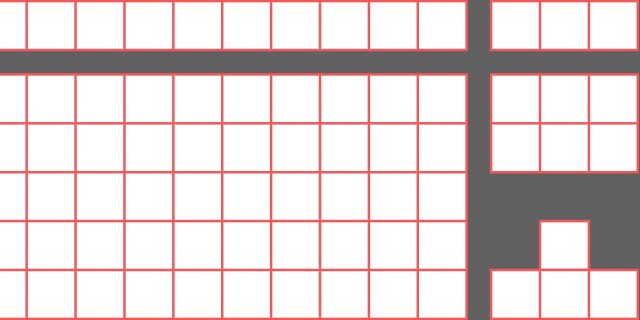
A Shadertoy shader for this pattern:

```glsl
// Draws blocks of white square tiles outlined in red, split by grey corridors.

const vec3 CORRIDOR = vec3(0.38);
const vec3 TILE = vec3(1.0);
const vec3 OUTLINE = vec3(0.95, 0.34, 0.35);

const float TILE_SIZE = 11.0 / 72.0;  // as a share of canvas height
const float HALF_LINE = 0.0255;       // in tiles

// Box-filtered coverage of the region where dist < 0.
float coverage(float dist, float pixel) {
    return clamp(0.5 - dist / pixel, 0.0, 1.0);
}

float boxDistance(vec2 p, vec2 lo, vec2 hi) {
    vec2 d = max(lo - p, p - hi);
    return max(d.x, d.y);
}

// Distance to the nearest line of a unit grid.
float gridDistance(vec2 p) {
    vec2 d = abs(fract(p + 0.5) - 0.5);
    return min(d.x, d.y);
}

// Lays a tiled block, with its outline centred on the border, over the base.
vec3 tileBlock(vec3 base, vec2 p, vec2 lo, vec2 size, float pixel) {
    float box = boxDistance(p, lo, lo + size);
    float rim = coverage(-box - HALF_LINE, pixel);
    float grid = coverage(gridDistance(p - lo) - HALF_LINE, pixel);
    vec3 surface = mix(TILE, OUTLINE, max(rim, grid));
    return mix(base, surface, coverage(box - HALF_LINE, pixel));
}

void mainImage(out vec4 fragColor, in vec2 fragCoord) {
    // Tile units, centred on the canvas.
    float pixel = 1.0 / (TILE_SIZE * iResolution.y);
    vec2 p = (fragCoord - 0.5 * iResolution.xy) * pixel;

    vec3 color = CORRIDOR;

    // Wide blocks on the left, running off the canvas.
    color = tileBlock(color, p, vec2(-7.0, -3.25), vec2(10.0, 5.0), pixel);
    color = tileBlock(color, p, vec2(-7.0, 2.25), vec2(10.0, 1.0), pixel);

    // Narrow blocks on the right.
    color = tileBlock(color, p, vec2(3.5, 2.25), vec2(3.0, 1.0), pixel);
    color = tileBlock(color, p, vec2(3.5, -0.25), vec2(3.0, 2.0), pixel);

    // Stepped block: one tile standing on a row of three.
    color = tileBlock(color, p, vec2(4.5, -2.25), vec2(1.0), pixel);
    color = tileBlock(color, p, vec2(3.5, -3.25), vec2(3.0, 1.0), pixel);

    fragColor = vec4(color, 1.0);
}
```
